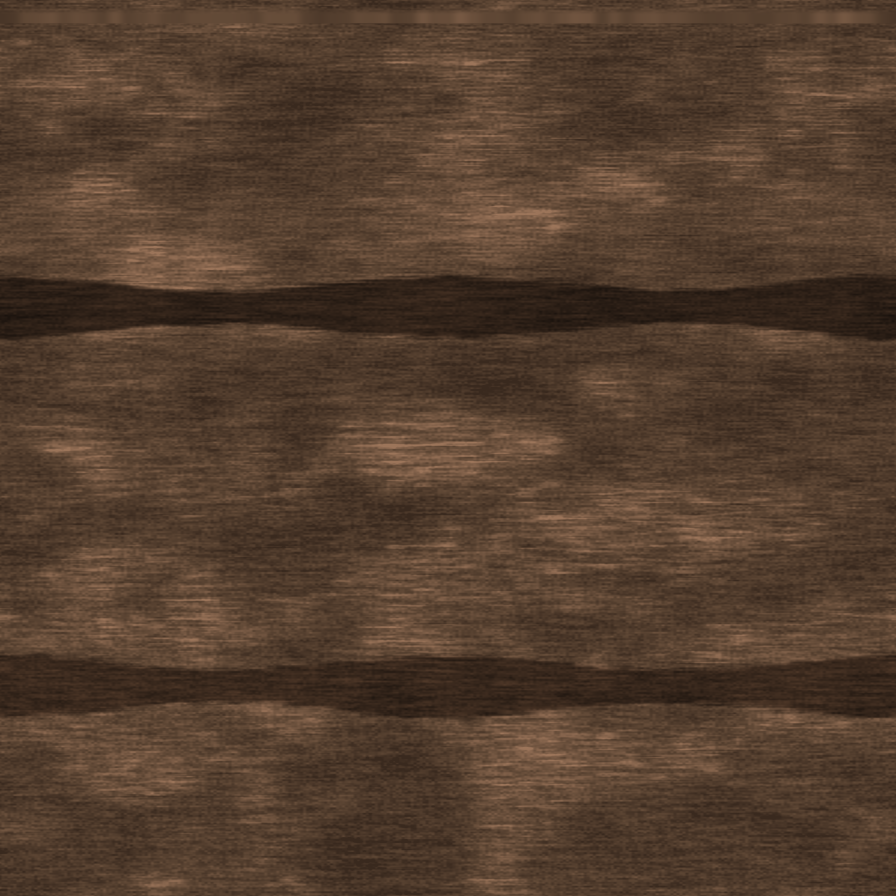
This texture is drawn by a three.js fragment shader. Its source:

```glsl
varying vec2 vUv;

const float TAU = 6.28319;

const vec3 DARK_WOOD = vec3(0.21, 0.15, 0.11);
const vec3 MID_WOOD = vec3(0.36, 0.27, 0.2);
const vec3 LIGHT_WOOD = vec3(0.54, 0.405, 0.31);
const vec3 GAP_COLOR = vec3(0.19, 0.134, 0.096);

const float UPPER_GAP = 0.657;
const float LOWER_GAP = 0.234;
const float GAP_HALF = 0.0265;
const float GAP_SWELL = 0.0085;
const float GAP_WAVES = 2.0;
const float GAP_SOFT = 0.004;

const float BASE_TONE = 0.37;
const float CLOUD_AMOUNT = 1.1;
const float GRAIN_AMOUNT = 0.55;
const float SPECK_AMOUNT = 0.32;
const float FLECK_AMOUNT = 0.22;
const float EDGE_WEAR = 0.09;
const float TRIM_START = 0.974;
const float TRIM_FADE = 0.983;
const float TRIM_END = 0.993;

float hash(vec2 p) {
  return fract(sin(dot(p, vec2(127.1, 311.7))) * 43758.5);
}

// Value noise that wraps after a whole number of cells
float noise(vec2 uv, vec2 cells, float seed) {
  vec2 p = uv * cells;
  vec2 i = floor(p);
  vec2 f = fract(p);
  f = f * f * (3.0 - 2.0 * f);
  vec2 a = floor(mod(i + 0.5, cells)) + seed;
  vec2 b = floor(mod(i + 1.5, cells)) + seed;
  return mix(mix(hash(a), hash(vec2(b.x, a.y)), f.x),
             mix(hash(vec2(a.x, b.y)), hash(b), f.x), f.y);
}

float fbm(vec2 uv, vec2 cells, float seed) {
  float sum = 0.0;
  float amp = 0.5;
  for (int i = 0; i < 5; i++) {
    sum += amp * noise(uv, cells, seed + float(i) * 7.3);
    cells *= 2.0;
    amp *= 0.55;
  }
  return sum / 1.055;
}

// Smooth horizontal band that wraps from top to bottom
float band(float y, float center, float width) {
  float d = abs(fract(y - center + 0.5) - 0.5) / width;
  return exp(-d * d);
}

// Signed distance to a gap whose width swells along the board
float gapDistance(vec2 uv, float center) {
  float halfWidth = GAP_HALF + GAP_SWELL * cos(TAU * GAP_WAVES * uv.x);
  float dy = abs(fract(uv.y - center + 0.5) - 0.5);
  return dy - halfWidth;
}

vec3 woodRamp(float t) {
  vec3 low = mix(DARK_WOOD, MID_WOOD, clamp(t * 2.0, 0.1, 1.0));
  return mix(low, LIGHT_WOOD, clamp(t * 2.0 - 1.0, 0.0, 1.4));
}

void main() {
  vec2 uv = vUv;

  // Hair-thin grain, pores and sparse bright flecks
  float longGrain = noise(uv, vec2(16.0, 300.0), 3.0);
  float fineGrain = noise(uv, vec2(46.0, 460.0), 11.0);
  float speck = noise(uv, vec2(300.0, 480.0), 23.0) - 0.5;
  float grain = 0.4 * longGrain + 0.6 * fineGrain - 0.5;
  float fleck = smoothstep(0.62, 0.95, noise(uv, vec2(34.0, 330.0), 41.0));
  float scratch = smoothstep(0.86, 0.98, noise(uv, vec2(22.0, 270.0), 47.0));

  // Mottled blotches, with softer bands along the boards
  float cloud = fbm(uv, vec2(9.0, 14.0), 31.0);
  float streaks = fbm(uv, vec2(5.0, 20.0), 57.0);
  float patches = 0.65 * cloud + 0.35 * streaks;
  float tone = BASE_TONE + CLOUD_AMOUNT * (patches - 0.5);
  tone += 0.17 * band(uv.y, 0.745, 0.045) - 0.07 * band(uv.y, 0.865, 0.05);
  tone -= 0.05 * band(uv.y, 0.4, 0.07);

  // Wavy dark gaps with ragged edges
  float upper = gapDistance(uv, UPPER_GAP);
  float lower = gapDistance(uv, LOWER_GAP);
  float d = min(upper, lower) + 0.005 * (cloud - 0.5) + 0.005 * grain;
  tone += EDGE_WEAR * exp(-max(d, 0.0) / 0.035);

  // Worn patches lift the flecks
  float worn = smoothstep(0.46, 0.68, patches);
  tone += 0.12 * worn + FLECK_AMOUNT * fleck * (0.5 + 1.2 * worn);
  tone += grain * GRAIN_AMOUNT * (0.75 + 0.5 * worn);
  tone += SPECK_AMOUNT * speck - 0.16 * scratch;

  vec3 color = woodRamp(tone);
  float gapLight = 1.0 + 0.6 * grain + 0.5 * (cloud - 0.5) + 0.3 * speck;
  gapLight += 0.15 * fleck;
  gapLight *= lower < upper ? 1.12 : 0.94;
  float gap = 1.0 - smoothstep(-GAP_SOFT, GAP_SOFT, d);
  color = mix(color, GAP_COLOR * gapLight, gap);

  // Smooth cross-grain trim that dissolves into wood before the wrap
  float trim = smoothstep(TRIM_START - 0.001, TRIM_START + 0.001, uv.y);
  trim *= 1.0 - smoothstep(TRIM_FADE, TRIM_END, uv.y);
  float trimTone = 0.2 + 0.4 * noise(vec2(uv.x, 0.0), vec2(16.0, 1.0), 83.0)
                 + 0.25 * noise(vec2(uv.x, 0.0), vec2(70.0, 1.0), 89.0);
  color = mix(color, woodRamp(trimTone), trim);

  gl_FragColor = vec4(color, 1.0);
}
```
